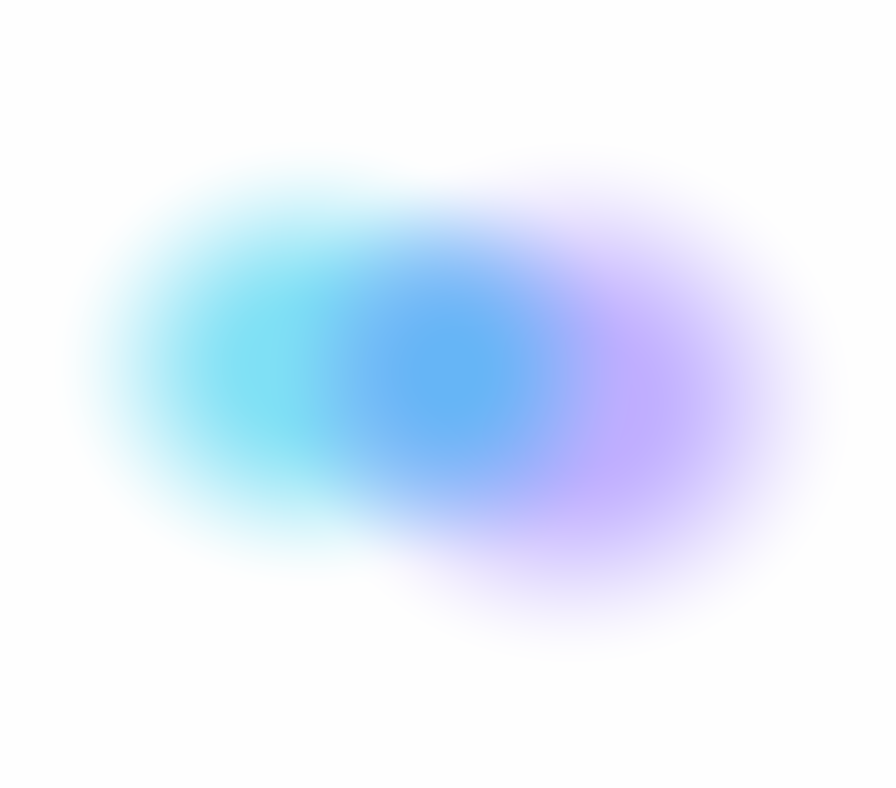
Give the GLSL for this background, as a Shadertoy shader.

```glsl
// Soft cyan, violet and blue glows blending together on a near-white field.

// Opacity of a blurred ellipse: solid inside, half at its radius, then fading out.
float blurredEllipse(vec2 uv, vec2 center, vec2 radius, float blur) {
    float d = length((uv - center) / radius);
    return 1.0 - smoothstep(1.0 - blur, 1.0 + blur, d);
}

void mainImage(out vec4 fragColor, in vec2 fragCoord) {
    vec2 uv = fragCoord / iResolution.xy;

    // Paper
    vec3 color = vec3(0.996);

    // Cyan glow on the left
    float cyan = blurredEllipse(uv, vec2(0.345, 0.538), vec2(0.176, 0.175), 0.66);
    color = mix(color, vec3(0.50, 0.88, 0.96), cyan);

    // Violet glow, lower right
    float violet = blurredEllipse(uv, vec2(0.638, 0.489), vec2(0.195, 0.207), 0.65);
    color = mix(color, vec3(0.75, 0.68, 1.00), violet);

    // Blue core where the two meet
    float blue = blurredEllipse(uv, vec2(0.501, 0.529), vec2(0.120, 0.148), 0.80);
    color = mix(color, vec3(0.40, 0.71, 0.965), blue);

    fragColor = vec4(color, 1.0);
}
```
